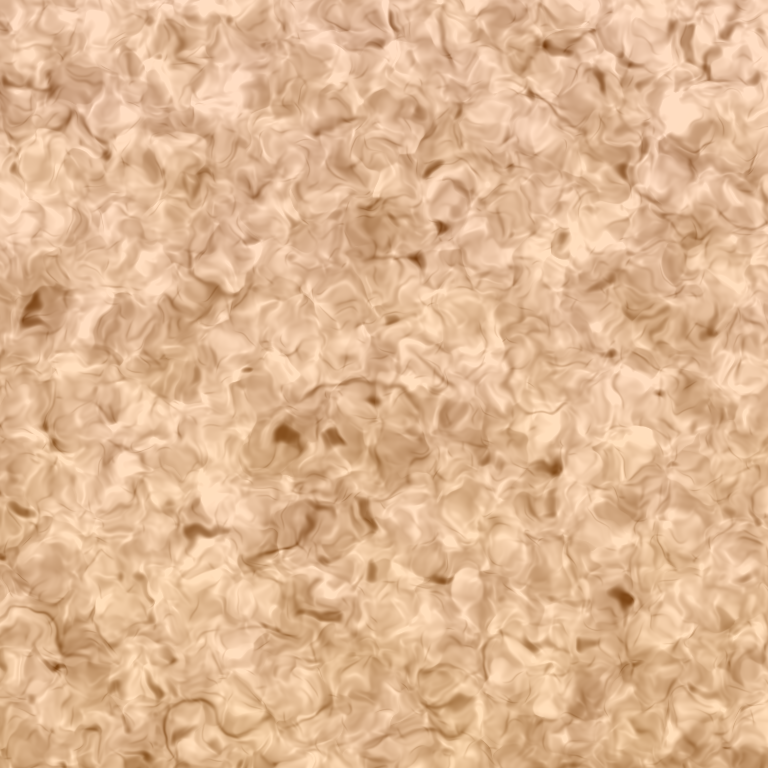
Reproduce this texture procedurally as a three.js fragment shader.

```glsl
varying vec2 vUv;

#define TAN vec3(0.862, 0.701, 0.556)
#define TONE_STEP vec3(0.052, 0.060, 0.066)
#define DEEPEST vec3(0.27, 0.15, 0.07)
#define PLATE_SCALE 15.0
#define CHIP_SCALE 31.0
#define FIBRE_SCALE 25.0
#define HAIR_SCALE 43.0
#define CRACK_SCALE 12.0
#define PIT_SCALE 34.0
#define CONTRAST 1.12
#define BRIGHTNESS 0.45

vec2 hash2(vec2 p) {
  vec3 h = fract(p.xyx * vec3(0.1031, 0.1030, 0.0973));
  h += dot(h, h.yzx + 33.33);
  return fract((h.xx + h.yz) * h.zy);
}

vec2 direction(float turn) {
  return vec2(cos(6.2832 * turn), sin(6.2832 * turn));
}

float cornerSlope(vec2 cell, vec2 offset) {
  return dot(direction(hash2(cell).x), offset);
}

float gradientNoise(vec2 p) {
  vec2 i = floor(p), f = fract(p);
  vec2 u = f * f * f * (f * (f * 6.0 - 15.0) + 10.0);
  vec2 e = vec2(1.0, 0.0);
  float low = mix(cornerSlope(i, f), cornerSlope(i + e.xy, f - e.xy), u.x);
  float high = mix(cornerSlope(i + e.yx, f - e.yx), cornerSlope(i + e.xx, f - e.xx), u.x);
  return mix(low, high, u.y);
}

// Soft-edged shavings, each with its own tone and tilt
float plates(vec2 p) {
  vec2 cell = floor(p);
  float total = 0.0, weights = 0.0;
  for (int y = -1; y <= 1; y++) {
    for (int x = -1; x <= 1; x++) {
      vec2 id = cell + vec2(float(x), float(y));
      vec2 look = hash2(id + 57.0);
      vec2 d = p - id - hash2(id);
      float weight = exp(-18.0 * dot(d, d));
      total += weight * (2.0 * look.x - 1.0 + 1.5 * dot(d, direction(look.y)));
      weights += weight;
    }
  }
  return total / max(weights, 1e-6);
}

// Short curved strokes in every direction, pale or dark
float fibres(vec2 p) {
  vec2 cell = floor(p);
  float total = 0.0;
  for (int y = -1; y <= 1; y++) {
    for (int x = -1; x <= 1; x++) {
      vec2 id = cell + vec2(float(x), float(y));
      vec2 look = hash2(id + 19.0), form = hash2(id + 83.0);
      vec2 axis = direction(look.x);
      vec2 d = p - id - hash2(id + 5.0);
      vec2 q = vec2(dot(d, axis), dot(d, vec2(-axis.y, axis.x)));
      q.y -= (form.x - 0.5) * 1.3 * q.x * q.x;
      float reach = mix(0.35, 0.8, form.y);
      float taper = 1.0 - smoothstep(0.2, 1.0, abs(q.x) / reach);
      float across = q.y / mix(0.06, 0.13, look.y);
      total += taper * exp(-across * across) * (look.y > 0.48 ? 1.0 : -1.15);
    }
  }
  return total;
}

// Thin dark seams, broken up by a coarse mask
float cracks(vec2 p) {
  float seam = gradientNoise(p * CRACK_SCALE + 31.0);
  float mask = smoothstep(0.05, 0.4, gradientNoise(p * 9.0 + 71.0));
  return exp(-seam * seam / 0.003) * mask;
}

// Small deep hollows, gathered in clusters
float pits(vec2 p) {
  float cluster = gradientNoise(p * 8.0 + 13.0);
  float corner = 1.0 - smoothstep(0.0, 0.32, length(p - vec2(0.12, 0.03)));
  float depth = gradientNoise(p * PIT_SCALE + 47.0) + 0.45 * cluster + 0.16 * corner;
  return smoothstep(0.36, 0.68, depth);
}

void main() {
  vec2 bend = vec2(gradientNoise(vUv * 19.0), gradientNoise(vUv * 19.0 + 40.0));
  vec2 ripple = vec2(gradientNoise(vUv * 47.0 + 9.0), gradientNoise(vUv * 47.0 + 90.0));
  vec2 p = vUv + 0.022 * bend + 0.007 * ripple;

  // Layered shavings and grain
  float clouds = gradientNoise(vUv * 6.0 + 3.0);
  float tone = 0.75 * plates(p * PLATE_SCALE) + 0.85 * plates(p * CHIP_SCALE + 21.0);
  tone += 1.3 * clouds + 1.7 * gradientNoise(p * 44.0) + 1.2 * gradientNoise(p * 92.0 + 7.0);
  tone += 1.35 * fibres(p * FIBRE_SCALE) + 0.95 * fibres(p * HAIR_SCALE + 64.0);
  tone = CONTRAST * tone + BRIGHTNESS;

  // Hollows and uneven light near the borders
  tone -= 3.2 * cracks(p) + 5.0 * pits(p);
  tone += 0.9 * smoothstep(0.88, 1.0, vUv.y);
  tone -= 0.8 * (1.0 - smoothstep(0.0, 0.05, min(vUv.x, vUv.y)));

  // Rosier above, more golden below
  float warmth = 0.5 - vUv.y + 0.6 * gradientNoise(p * 11.0 + 25.0);
  vec3 colour = TAN + TONE_STEP * min(tone, 2.8);
  colour += warmth * vec3(0.004, 0.004, -0.035);
  gl_FragColor = vec4(clamp(colour, DEEPEST, vec3(1.0)), 1.0);
}
```
